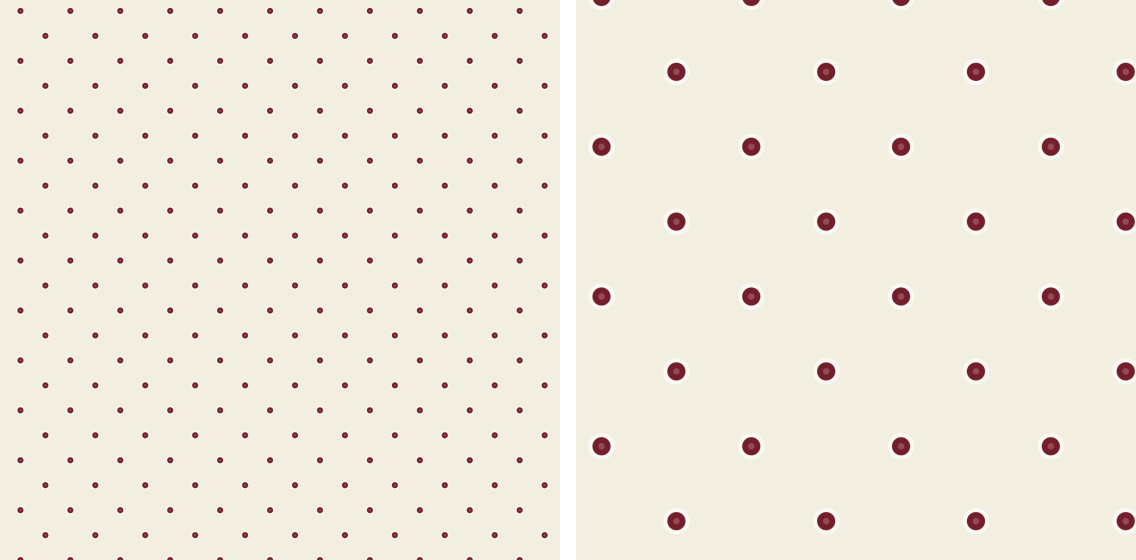
Left, the full canvas; right, a detail of the centre.
This pattern is drawn by a Shadertoy shader. Its source:

```glsl
// Small burgundy pin dots on cream, set in a staggered (half-drop) lattice.
// Two square lattices, half a period apart, give the distance to the nearest
// dot; a pale halo, the dark disc and a softer core are layered from it.

#define PERIOD 0.08915
#define FIRST_DOT vec2(0.0365, 0.9805)
#define DOT_RADIUS 0.0054
#define HALO_RADIUS 0.0078
#define CORE_RADIUS 0.0019
#define CREAM vec3(0.949, 0.937, 0.880)
#define HALO vec3(0.985, 0.978, 0.955)
#define BURGUNDY vec3(0.450, 0.120, 0.170)
#define CORE vec3(0.590, 0.290, 0.330)

// Distance from p (in periods) to the nearest whole-number point
float latticeDistance(vec2 p) {
    return length(fract(p + 0.5) - 0.5);
}

// Smooth coverage of a disc, with an edge of the given width
float disc(float dist, float radius, float edge) {
    return 1.0 - smoothstep(radius - 0.5 * edge, radius + 0.5 * edge, dist);
}

void mainImage(out vec4 fragColor, in vec2 fragCoord) {
    vec2 uv = fragCoord / iResolution.y;
    float pixel = 1.0 / iResolution.y;

    // Nearest dot of the two interleaved lattices
    vec2 cell = (uv - FIRST_DOT) / PERIOD;
    float dist = PERIOD * min(latticeDistance(cell), latticeDistance(cell + 0.5));

    // Ground, halo, dot and core, from back to front
    vec3 color = CREAM;
    color = mix(color, HALO, disc(dist, HALO_RADIUS, 1.5 * pixel));
    color = mix(color, BURGUNDY, disc(dist, DOT_RADIUS, 1.5 * pixel));
    color = mix(color, CORE, disc(dist, CORE_RADIUS, 1.5 * pixel));

    fragColor = vec4(color, 1.0);
}
```
